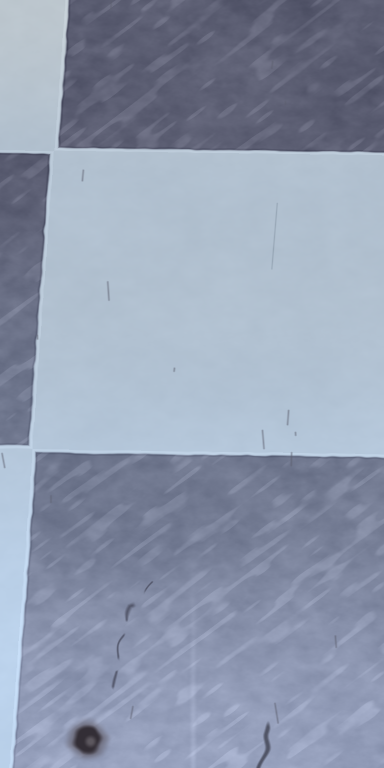
A Shadertoy shader for this texture:

```glsl
// Worn checkerboard of slate and pale blue vinyl floor tiles, seen slightly askew.
#define TILE vec2(1.05, 0.895)    // tile size in canvas widths
#define ORIGIN vec2(0.024, -0.02) // corner of the lowest dark tile
#define SEAM_LEAN 0.073           // sideways lean of upright seams
#define SEAM_DROP 0.014           // fall of level seams to the right
#define FORESHORTEN 0.0622        // rows shrink toward the top
#define INSET 0.010               // pale margin around dark tiles
#define GRAIN 0.045               // strength of the surface mottling
#define SCUFFS 16                 // number of small scattered marks

float hash(vec2 p) {
    vec3 q = fract(vec3(p.xyx) * 0.1031);
    q += dot(q, q.yzx + 33.33);
    return fract((q.x + q.y) * q.z);
}

float noise(vec2 p) {
    vec2 i = floor(p), f = fract(p);
    f = f * f * (3.0 - 2.0 * f);
    return mix(mix(hash(i), hash(i + vec2(1, 0)), f.x),
               mix(hash(i + vec2(0, 1)), hash(i + vec2(1, 1)), f.x), f.y);
}

float fbm(vec2 p) {
    float sum = 0.0, amp = 0.5;
    for (int i = 0; i < 5; i++) {
        sum += amp * noise(p);
        p = mat2(1.6, 1.2, -1.2, 1.6) * p + 7.3;
        amp *= 0.5;
    }
    return sum;
}

float segment(vec2 p, vec2 a, vec2 b) {
    vec2 d = b - a;
    return length(p - a - d * clamp(dot(p - a, d) / dot(d, d), 0.0, 1.0));
}

// Soft-edged stroke coverage for a distance and half width
float stroke(float dist, float halfWidth, float aa) {
    return 1.0 - smoothstep(halfWidth - aa, halfWidth + aa, dist);
}

void mainImage(out vec4 fragColor, in vec2 fragCoord) {
    vec2 p = fragCoord / iResolution.x;
    p.y *= 2.0 * iResolution.x / iResolution.y;
    float aa = 1.0 / iResolution.x;

    // Skewed checker grid
    vec2 g = p + vec2(-SEAM_LEAN * p.y, SEAM_DROP * p.x);
    g.y += FORESHORTEN * g.y * g.y;
    g = (g - ORIGIN) / TILE;
    vec2 cell = floor(g), f = fract(g);
    vec2 border = min(f, 1.0 - f) * TILE;
    float wobble = 0.004 * (noise(p * 45.0) - 0.5);
    float edge = min(border.x, border.y) - INSET + wobble;
    float isDark = 1.0 - mod(cell.x + cell.y, 2.0);
    float dark = isDark * smoothstep(-1.2 * aa, 1.2 * aa, edge);

    // Base colours: light grows bluer and brighter toward the bottom
    float cloud = fbm(p * 5.0) - 0.48;
    float fine = fbm(p * vec2(24.0, 38.0) + 11.0) - 0.48;
    vec3 pale = mix(vec3(0.73, 0.82, 0.92), vec3(0.69, 0.75, 0.81), smoothstep(0.2, 1.3, p.y));
    pale = mix(pale, vec3(0.74, 0.78, 0.81), smoothstep(1.5, 2.0, p.y));
    pale += GRAIN * (0.7 * cloud + 0.5 * fine);
    vec3 slate = mix(vec3(0.58, 0.62, 0.73), vec3(0.43, 0.46, 0.55), smoothstep(0.0, 0.82, p.y));
    slate = mix(slate, vec3(0.35, 0.36, 0.44), smoothstep(0.9, 1.65, p.y));
    slate += GRAIN * (2.0 * cloud + 2.2 * fine);

    // Pale scrapes running diagonally over the slate
    vec2 along = mat2(0.8, -0.6, 0.6, 0.8) * p;
    slate += 0.06 * smoothstep(0.62, 0.85, noise(along * vec2(14.0, 70.0)));
    slate += 0.05 * stroke(abs(p.x - 0.503), 0.006, 0.006) * smoothstep(0.6, 0.1, p.y);
    vec3 col = mix(pale, slate, dark);

    // Seams: bright lip outside, thin shadow inside the dark tiles
    float lip = isDark * (1.0 - dark) * stroke(abs(edge + 0.006), 0.003, 0.004);
    col += 0.05 * lip;
    col -= 0.07 * dark * stroke(abs(edge - 0.003), 0.002, 0.003);

    // Small scattered scuffs
    for (int i = 0; i < SCUFFS; i++) {
        float k = float(i) + 1.0;
        vec2 c = vec2(hash(vec2(k, 3.1)), 2.0 * hash(vec2(k, 8.7)));
        vec2 dir = vec2(0.4 * hash(vec2(k, 5.3)) - 0.2, 1.0);
        float len = mix(0.003, 0.025, pow(hash(vec2(k, 1.9)), 2.0));
        float mark = stroke(segment(p, c - dir * len, c + dir * len), 0.002, 1.2 * aa);
        col = mix(col, vec3(0.36, 0.37, 0.43), 0.55 * mark);
    }

    // Long faint scratch on the pale tile
    float scratch = stroke(segment(p, vec2(0.708, 1.30), vec2(0.722, 1.47)), 0.001, 1.2 * aa);
    col -= 0.13 * scratch;

    // Ragged cracks in the lowest tile
    vec2 r = p + 0.03 * (vec2(noise(p * 22.0), noise(p * 22.0 + 40.0)) - 0.5);
    float crack = min(segment(r, vec2(0.39, 0.48), vec2(0.335, 0.42)),
                      segment(r, vec2(0.335, 0.42), vec2(0.29, 0.20)));
    float broken = smoothstep(0.25, 0.5, noise(p * 30.0 + 5.0));
    col = mix(col, vec3(0.27, 0.28, 0.35), 0.75 * broken * stroke(crack, 0.003, 1.3 * aa));
    float gash = segment(r, vec2(0.705, 0.11), vec2(0.67, 0.0));
    col = mix(col, vec3(0.25, 0.26, 0.32), 0.8 * stroke(gash, 0.005, 1.5 * aa));

    // Rusty bolt hole with a soft stain
    vec2 h = p - vec2(0.228, 0.073);
    float hole = length(h) + 0.008 * (noise(p * 50.0) - 0.5);
    col = mix(col, vec3(0.36, 0.34, 0.38), 0.7 * smoothstep(0.065, 0.03, hole));
    col = mix(col, vec3(0.20, 0.18, 0.21), smoothstep(0.042, 0.026, hole));
    col += 0.16 * smoothstep(0.02, 0.004, length(h - vec2(0.008, -0.004)));

    fragColor = vec4(clamp(col, 0.0, 1.0), 1.0);
}
```
